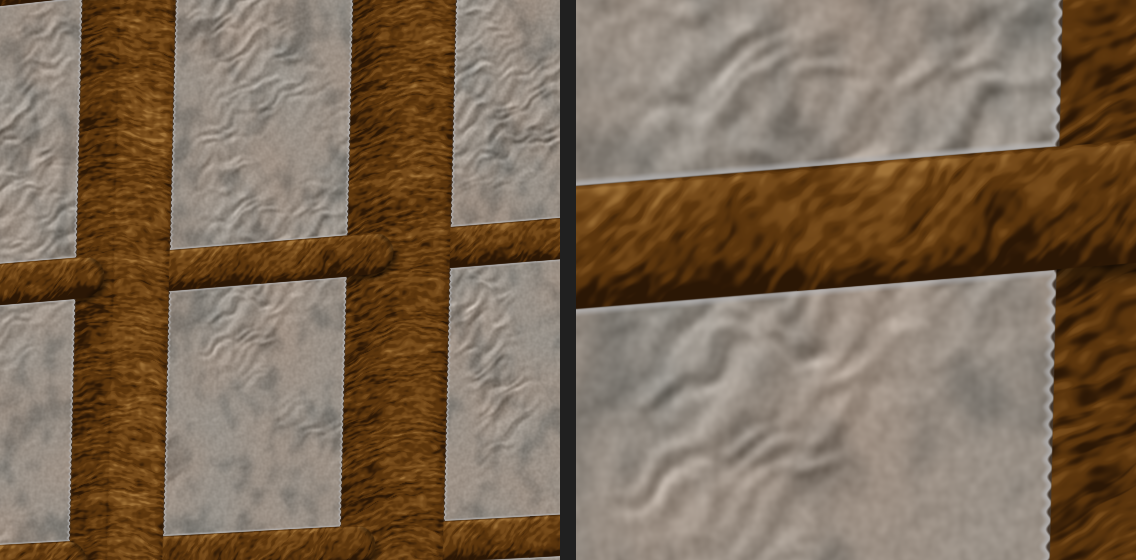
Left: the whole. Right: its middle third, enlarged.
Write a WebGL 1 fragment shader that draws this pattern.

```glsl
precision highp float;
// A leaning lattice of round timber posts and slimmer rails over pale plaster panels.
// Signed distances to posts and capped rails are layered back to front; stretched
// gradient noise gives wood grain, mottled plaster and its raised scratches.
uniform vec2 u_resolution;

const float POST_FIRST = 0.207;    // centre of the first post at the bottom
const float POST_STEP = 0.492;
const float POST_LEAN = 0.0235;
const float POST_HALF = 0.083;
const float POST_GROWTH = 0.0085;  // extra half width per post to the right
const float RAIL_HALF = 0.0365;
const vec3 RAIL_HEIGHT = vec3(0.492, 0.518, 0.016); // quadratic in the row number
const vec2 RAIL_SLOPE = vec2(0.082, 0.028);         // linear in the row number
const float STITCHES = 96.0;
const float RIM = 0.0042;
const vec3 PLASTER = vec3(0.605, 0.565, 0.525);
const vec3 PLASTER_DARK = vec3(0.49, 0.465, 0.435);
const vec3 RIM_LIGHT = vec3(0.72, 0.72, 0.73);
const vec3 OUTLINE = vec3(0.17, 0.11, 0.06);
const vec3 WOOD_DEEP = vec3(0.17, 0.09, 0.02);
const vec3 WOOD_DARK = vec3(0.36, 0.21, 0.05);
const vec3 WOOD_MID = vec3(0.46, 0.29, 0.10);
const vec3 WOOD_LIGHT = vec3(0.63, 0.45, 0.22);

vec2 gradientAt(vec2 cell) {
  float angle = 6.2832 * fract(sin(dot(cell, vec2(127.1, 311.7))) * 43758.5);
  return vec2(cos(angle), sin(angle));
}

float noise(vec2 p) {
  vec2 i = floor(p), f = fract(p);
  vec2 w = f * f * f * (f * (f * 6.0 - 15.0) + 10.0);
  vec2 e = vec2(1.0, 0.0);
  float low = mix(dot(gradientAt(i), f), dot(gradientAt(i + e), f - e), w.x);
  float high = mix(dot(gradientAt(i + e.yx), f - e.yx), dot(gradientAt(i + 1.0), f - 1.0), w.x);
  return 1.4 * mix(low, high, w.y);
}

vec3 woodRamp(float t) {
  vec3 c = mix(WOOD_DEEP, WOOD_DARK, smoothstep(0.0, 0.4, t));
  c = mix(c, WOOD_MID, smoothstep(0.4, 0.62, t));
  return mix(c, WOOD_LIGHT, smoothstep(0.62, 1.0, t));
}

// Tone offset of fibres that run along p.x
float grain(vec2 p) {
  p.y += 0.012 * noise(p * vec2(11.0, 16.0)) + 0.003 * noise(p * 45.0);
  float fibres = noise(p * vec2(36.0, 145.0));
  float flecks = noise(p * vec2(95.0, 170.0) + 7.0);
  float rings = noise(p * vec2(5.0, 40.0) + 3.0);
  float vein = 1.0 - smoothstep(0.0, 0.09, abs(rings + 0.12));
  float patches = noise(p * vec2(8.0, 14.0) + 19.0);
  return 0.34 * fibres + 0.2 * flecks + 0.16 * rings + 0.16 * patches - 0.09 * vein;
}

float scratchHeight(vec2 p) {
  vec2 q = vec2(0.8 * p.x + 0.6 * p.y, 0.8 * p.y - 0.6 * p.x);
  return noise(q * vec2(30.0, 62.0) + 0.8 * noise(p * 25.0));
}

vec3 plaster(vec2 p) {
  float mottle = 0.55 * noise(p * vec2(14.0, 10.0)) + 0.5 * noise(p * vec2(38.0, 27.0) + 5.0);
  float speckle = noise(p * vec2(150.0, 125.0)) + 0.6 * noise(p * 210.0 + 9.0);
  float relief = scratchHeight(p + vec2(-0.003, 0.004)) - scratchHeight(p);
  float worn = smoothstep(-0.05, 0.4, noise(p * vec2(5.0, 4.0) + 2.3) + 0.25 * (p.y - 0.45));
  vec3 c = mix(PLASTER, PLASTER_DARK, smoothstep(-0.05, 0.7, mottle + 0.12));
  c += vec3(0.022, 0.0, -0.012) * noise(p * 9.0 + 31.0);
  return c + 0.03 * speckle + 0.19 * relief * (0.12 + worn);
}

vec3 railWood(vec2 p, float across, float row) {
  float tone = 0.43 + 0.16 * across - 0.3 * smoothstep(0.3, 1.0, -across);
  tone += 0.15 * smoothstep(0.7, 0.92, across) - 0.3 * smoothstep(0.92, 1.0, across);
  vec2 q = vec2(0.75 * p.y + 0.66 * p.x, 0.75 * p.x - 0.66 * p.y);
  return woodRamp(tone + 0.9 * grain(q + 3.7 * row));
}

vec3 postWood(float x, float y, float halfWidth, float post) {
  float across = x / halfWidth;
  float seam = across + 0.2;
  float seamStrength = mix(1.0, 0.3, clamp(post, 0.0, 1.0));
  float tone = 0.28 + 0.2 * smoothstep(-1.0, 0.3, across) - 0.22 * smoothstep(0.8, 1.0, across);
  tone += seamStrength * (0.09 * smoothstep(-0.03, 0.03, seam) - 0.06 * exp(-900.0 * seam * seam));
  float bend = 2.0 * x * x - 0.2 * post * x;
  return woodRamp(tone + grain(vec2(x, y + bend) + post * vec2(5.3, 2.9)));
}

void main() {
  vec2 p = gl_FragCoord.xy / u_resolution.y;
  float aa = 0.9 / u_resolution.y;

  // Nearest post
  float s = p.x - POST_LEAN * p.y - POST_FIRST;
  float post = floor(s / POST_STEP + 0.5);
  float x = s - post * POST_STEP;
  float halfWidth = POST_HALF + POST_GROWTH * post;
  float postDist = abs(x) - halfWidth;

  // Nearest rail, plain and with a rounded end lapping over the post
  float v = 1.0, row = 0.0;
  for (int k = -1; k <= 1; k++) {
    float r = float(k);
    float height = dot(RAIL_HEIGHT, vec3(1.0, r, r * r)) + dot(RAIL_SLOPE, vec2(1.0, r)) * p.x;
    if (abs(p.y - height) < abs(v)) { v = p.y - height; row = r; }
  }
  float lap = 0.05 + 0.032 * post + 0.02 * row;
  float beyond = max(x + halfWidth - lap + RAIL_HALF, 0.0);
  float railDist = abs(v) - RAIL_HALF;
  float capDist = length(vec2(beyond, v)) - RAIL_HALF;

  // Panel with a stitched light rim and a thin dark outline
  float stitch = 0.0012 * sin(6.2832 * STITCHES * p.y);
  float edge = min(postDist + stitch, railDist + 0.001);
  vec3 color = plaster(p);
  color = mix(color, RIM_LIGHT, 0.65 * (1.0 - smoothstep(0.4 * RIM, 1.5 * RIM, edge)));
  color = mix(color, OUTLINE, 0.8 * (1.0 - smoothstep(0.0, 0.5 * RIM, edge)));

  // Rails behind, posts, then lapped rail ends with their shadow
  vec3 rail = railWood(p, v / RAIL_HALF, row);
  color = mix(color, rail, 1.0 - smoothstep(-aa, aa, railDist));
  vec3 wood = postWood(x, p.y, halfWidth, post);
  float below = 1.0 - smoothstep(-0.02, 0.02, v);
  wood *= 1.0 - 0.45 * below * (1.0 - smoothstep(0.0, 0.016, capDist));
  color = mix(color, wood, 1.0 - smoothstep(-aa, aa, postDist));
  rail *= 1.0 - 0.35 * smoothstep(-0.012, 0.0, capDist) * smoothstep(0.0, 0.02, beyond);
  color = mix(color, rail, 1.0 - smoothstep(-aa, aa, capDist));
  gl_FragColor = vec4(color, 1.0);
}
```
